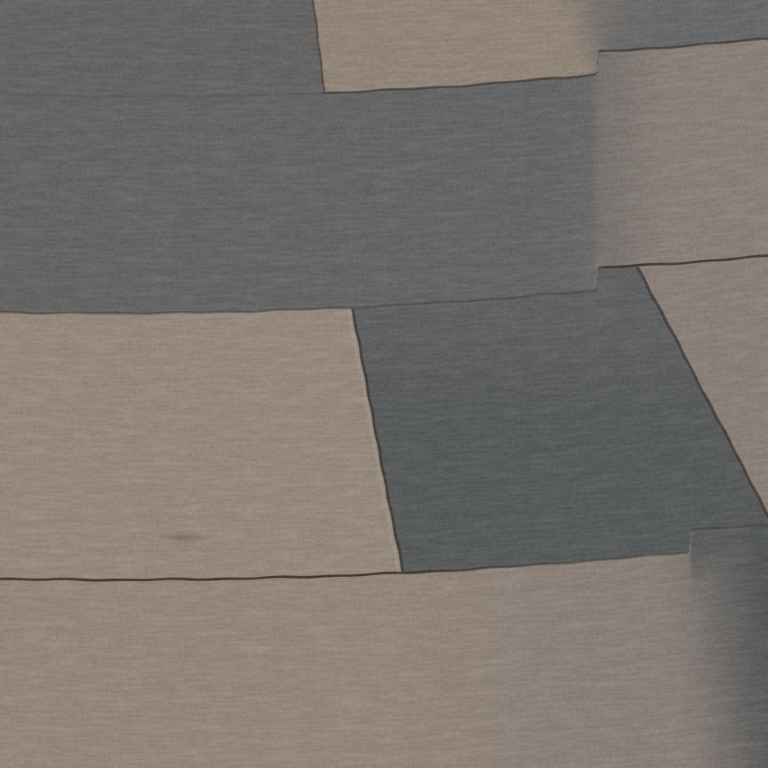
Write a Shadertoy shader that draws this texture.

```glsl
const vec3 SAND = vec3(0.585, 0.535, 0.490);
const vec3 TAUPE = vec3(0.540, 0.500, 0.475);
const vec3 UMBER = vec3(0.460, 0.440, 0.425);
const vec3 SLATE = vec3(0.395, 0.402, 0.405);
const vec3 DEEP_SLATE = vec3(0.352, 0.362, 0.362);
const vec3 WARM_SLATE = vec3(0.402, 0.397, 0.393);
const vec3 SEAM_COLOR = vec3(0.23, 0.19, 0.165);
const float BREAK_UPPER = 0.778;   // where the upper two seams step
const float BREAK_LOWER = 0.898;   // where the lowest seam steps
const float SEAM_STEP = 0.029;
const float SEAM_WIDTH = 0.0016;
const vec2 FIBER_SCALE = vec2(24.0, 230.0);
const float FIBER_AMOUNT = 0.045;
const float GRAIN_SCALE = 300.0;
const float GRAIN_AMOUNT = 0.028;

float hash(vec2 p) {
    vec3 q = fract(vec3(p.xyx) * 0.1031);
    q += dot(q, q.yzx + 33.33);
    return fract((q.x + q.y) * q.z);
}

// Distance to the nearest jittered cell centre
float cellular(vec2 p) {
    vec2 cell = floor(p);
    float nearest = 2.0;
    for (int j = -1; j <= 1; j++) {
        for (int i = -1; i <= 1; i++) {
            vec2 c = cell + vec2(i, j);
            vec2 center = c + vec2(hash(c), hash(c + 57.0));
            nearest = min(nearest, length(center - p));
        }
    }
    return nearest;
}

// Shallow arc, raised beyond its break
float seamHeight(float x, float base, float bend, float apex, float brk) {
    float raised = smoothstep(brk - 0.002, brk + 0.002, x);
    float arc = base - bend * (x - apex) * (x - apex);
    return arc - raised * (SEAM_STEP - 0.04 * (x - brk));
}

float edge(float d, float aa) {
    return smoothstep(-aa, aa, d);
}

float line(float d, float width, float aa) {
    return 1.0 - smoothstep(width - aa, width + aa, abs(d));
}

float between(float x, float a, float b) {
    return smoothstep(a - 0.004, a + 0.004, x) * (1.0 - smoothstep(b - 0.004, b + 0.004, x));
}

void mainImage(out vec4 fragColor, in vec2 fragCoord) {
    vec2 p = fragCoord / iResolution.xy;
    p.y = 1.0 - p.y;
    float aa = max(0.0011, 0.7 / iResolution.y);

    // Uneven fibres wobble the cut edges slightly
    float wobble = 0.0005 * (sin(p.x * 91.0) + sin(p.x * 47.0 + p.y * 130.0));
    float top = p.y + wobble - seamHeight(p.x, 0.1253, 0.086, 0.20, BREAK_UPPER);
    float middle = p.y + wobble - seamHeight(p.x, 0.4080, 0.072, 0.13, BREAK_UPPER);
    float low = p.y + wobble - seamHeight(p.x, 0.7550, 0.0645, 0.15, BREAK_LOWER);
    float topJoint = p.x + wobble - (0.4076 + 0.128 * p.y);
    float leftJoint = p.x + wobble - (0.457 + 0.194 * (p.y - 0.404));
    float rightJoint = p.x + wobble - (0.831 + 0.526 * (p.y - 0.349));

    // Top row
    vec3 topRight = mix(UMBER, SLATE * 1.03, smoothstep(0.76, 0.90, p.x + 0.5 * p.y));
    vec3 topTile = mix(SAND * 0.975, topRight, smoothstep(0.71 + 0.5 * p.y, 0.80, p.x));
    vec3 row0 = mix(WARM_SLATE, topTile, edge(topJoint, aa));

    // Second row, with a blurred change near the break
    vec3 row1 = mix(WARM_SLATE, SLATE, smoothstep(0.0, 0.35, p.x));
    row1 = mix(row1, UMBER, 0.35 * smoothstep(0.70, BREAK_UPPER, p.x));
    vec3 paleRight = mix(UMBER * 1.03, TAUPE, smoothstep(BREAK_UPPER, 0.88, p.x));
    row1 = mix(row1, paleRight, smoothstep(BREAK_UPPER - 0.012, BREAK_UPPER + 0.008, p.x));

    // Third row
    vec3 core = mix(SLATE * 0.96, DEEP_SLATE, smoothstep(0.40, 0.56, p.y));
    vec3 row2 = mix(SAND, core, edge(leftJoint, aa));
    row2 = mix(row2, TAUPE, edge(rightJoint, aa));

    // Bottom row, shaded toward the right
    float shade = smoothstep(0.84, 1.0, p.x - 0.14 * (p.y - 0.72));
    float stepShade = edge(p.x - BREAK_LOWER, 0.006) * (1.0 - smoothstep(0.70, 0.82, p.y));
    vec3 pale = mix(SAND * 0.99, TAUPE, smoothstep(0.45, 0.85, p.x));
    vec3 row3 = mix(pale, DEEP_SLATE * 0.97, max(shade, 0.9 * stepShade));

    vec3 color = mix(row0, row1, edge(top, aa));
    color = mix(color, row2, edge(middle, aa));
    color = mix(color, row3, edge(low, aa));

    // Seams and joints
    float inTop = 1.0 - edge(top, aa);
    float inThird = edge(middle, aa) * (1.0 - edge(low, aa));
    float topStrength = 0.12 + 0.5 * smoothstep(0.41, 0.43, p.x);
    float midStrength = 0.4 + 0.4 * smoothstep(0.77, 0.79, p.x) - 0.1 * between(p.x, 0.46, 0.77);
    float lowStrength = 0.85 - 0.5 * smoothstep(0.50, 0.75, p.x);
    float seams = line(top, SEAM_WIDTH, aa) * topStrength;
    seams = max(seams, line(middle, SEAM_WIDTH, aa) * midStrength);
    seams = max(seams, line(low, SEAM_WIDTH, aa) * lowStrength);
    seams = max(seams, line(topJoint, SEAM_WIDTH, aa) * inTop * 0.5);
    seams = max(seams, line(leftJoint - 0.002, 0.0018, aa) * inThird * 0.6);
    seams = max(seams, line(rightJoint, 0.0022, aa) * inThird * 0.65);
    color = mix(color, SEAM_COLOR, seams);
    color += 0.035 * line(leftJoint + 0.004, 0.0014, aa) * inThird;

    // Small smudge
    vec2 smudge = (p - vec2(0.240, 0.700)) / vec2(0.020, 0.005);
    color *= 1.0 - 0.16 * exp(-dot(smudge, smudge));

    // Stretched fibres follow the arcs, then fine grain
    vec2 bent = vec2(p.x, p.y + 0.07 * (p.x - 0.15) * (p.x - 0.15));
    float fiber = cellular(bent * FIBER_SCALE) - 0.5;
    float bands = sin(bent.y * 173.0 + sin(p.x * 9.0)) + sin(bent.y * 311.0 + 2.0 * sin(p.x * 6.0));
    float grain = hash(floor(p * GRAIN_SCALE)) - 0.5;
    color += fiber * FIBER_AMOUNT + bands * 0.003 + grain * GRAIN_AMOUNT;
    fragColor = vec4(clamp(color, 0.0, 1.0), 1.0);
}
```
